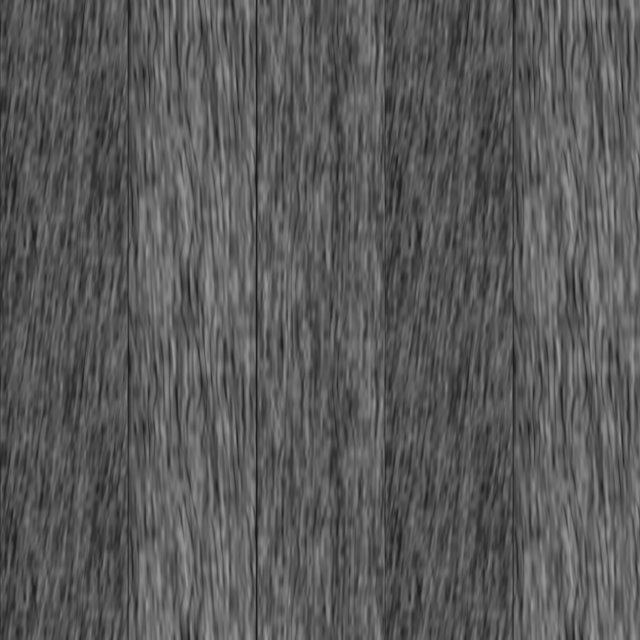
Write a Shadertoy shader that draws this texture.

```glsl
// Grey oak boards: three upright plank kinds repeat across the canvas.
// Each plank sums layers of stretched value noise that wrap vertically and
// lean with the grain, then gets pore lines, soft bands, a knot and a seam.

const float TAU = 6.28319;
const float PLANK_WIDTH = 0.2005;
const float TILE_HEIGHT = 0.5534;
const float SEAM_HALF_WIDTH = 0.0011;
const vec3 CHARCOAL = vec3(0.13);
const vec3 SILVER = vec3(0.60);
const vec3 SEAM_COLOR = vec3(0.07);

// Per plank kind: base tone, grain lean, streaks per tile
const float TONE[3] = float[3](0.40, 0.54, 0.49);
const float LEAN[3] = float[3](0.28, -0.10, 0.06);
const float STREAKS[3] = float[3](7.0, 5.0, 6.0);
// Per plank kind: grain contrast, depth of pore lines, left seam strength
const float CONTRAST[3] = float[3](0.86, 0.95, 0.95);
const float PORE_DEPTH[3] = float[3](0.16, 0.32, 0.20);
const float SEAM[3] = float[3](0.45, 0.65, 0.97);

float hash(vec3 p) {
    p = fract(p * 0.1031);
    p += dot(p, p.zyx + 31.32);
    return fract((p.x + p.y) * p.z);
}

// Random value of a cell; wrapped rows shift sideways to keep the lean seamless
float cellValue(vec2 cell, float rows, float shift, float seed) {
    cell.x += shift * floor(cell.y / rows);
    cell.y = mod(cell.y, rows);
    return hash(vec3(cell + 40.0, seed));
}

// Leaning value noise with the given columns per plank and rows per tile
float grainNoise(vec2 p, vec2 count, float lean, float seed) {
    float shift = round(lean * count.x);
    vec2 q = vec2(p.x * count.x - shift * p.y, p.y * count.y);
    vec2 i = floor(q);
    vec2 f = q - i;
    f = f * f * (3.0 - 2.0 * f);
    float a = cellValue(i, count.y, shift, seed);
    float b = cellValue(i + vec2(1, 0), count.y, shift, seed);
    float c = cellValue(i + vec2(0, 1), count.y, shift, seed);
    float d = cellValue(i + vec2(1, 1), count.y, shift, seed);
    return mix(mix(a, b, f.x), mix(c, d, f.x), f.y);
}

// Soft bump around a centre
float bump(float x, float center, float width) {
    float d = (x - center) / width;
    return exp(-d * d);
}

// Soft spot that recurs once per tile
float knot(vec2 p, vec2 center, vec2 size) {
    float dy = fract(p.y - center.y + 0.5) - 0.5;
    return bump(p.x, center.x, size.x) * bump(dy, 0.0, size.y);
}

// Long thin pore lines, roughly evenly spaced, that fade in and out
float poreLines(vec2 p, float lines, float lean, float seed) {
    float sway = grainNoise(p, vec2(6.0, 4.0), lean, seed);
    float jitter = grainNoise(p, vec2(12.0, 14.0), lean, seed + 2.0);
    float phase = p.x * lines - round(lean * lines) * p.y;
    phase += 1.8 * sway + 0.4 * jitter;
    float fade = grainNoise(p, vec2(lines, 9.0), lean, seed + 5.0);
    return bump(abs(fract(phase) - 0.5), 0.0, 0.17) * smoothstep(0.2, 0.7, fade);
}

// Fine relief of the wood, centred near zero
float woodGrain(vec2 p, float lean, float streaks, float seed) {
    float broad = grainNoise(p, vec2(9.0, 2.0), lean, seed);
    float wave = grainNoise(p, vec2(6.0, 9.0), lean, seed + 3.0);
    p.x += 0.03 * (broad - 0.5) + 0.02 * (wave - 0.5);
    float streak = grainNoise(p, vec2(38.0, streaks), lean, seed + 7.0);
    float fiber = grainNoise(p, vec2(52.0, streaks * 2.0), lean, seed + 11.0);
    float fleck = grainNoise(p, vec2(56.0, streaks * 6.0), lean, seed + 17.0);
    float relief = 0.05 * (broad - 0.5) + 0.30 * (streak - 0.5);
    return relief + 0.42 * (fiber - 0.5) + 0.36 * (fleck - 0.5);
}

// Slow shading that sets the plank kinds apart
float plankShade(vec2 p, int kind) {
    if (kind == 0) {
        float spot = knot(p, vec2(0.06, 0.28), vec2(0.06, 0.06));
        return -0.14 * spot - 0.03 * bump(p.x, 0.04, 0.10);
    }
    if (kind == 1) {
        float spot = knot(p, vec2(0.13, 0.49), vec2(0.05, 0.03));
        float glow = 0.03 * cos(TAU * (p.y - 0.05));
        return glow - 0.14 * spot - 0.10 * bump(p.x, 0.05, 0.07);
    }
    float drift = p.x + 0.02 * sin(TAU * p.y);
    return 0.06 * bump(drift, 0.85, 0.09) - 0.11 * bump(drift, 0.64, 0.05);
}

void mainImage(out vec4 fragColor, in vec2 fragCoord) {
    vec2 uv = fragCoord / iResolution.xy;
    float pixel = 1.0 / iResolution.x;

    // Plank under this point and the position inside it
    float column = uv.x / PLANK_WIDTH;
    int kind = int(floor(column)) % 3;
    vec2 p = vec2(fract(column), uv.y / TILE_HEIGHT);
    float seed = 5.0 + 37.0 * float(kind);

    // Wood tone
    float pores = poreLines(p, 15.0, LEAN[kind], seed + 23.0);
    float tone = TONE[kind] + plankShade(p, kind);
    tone += CONTRAST[kind] * woodGrain(p, LEAN[kind], STREAKS[kind], seed);
    tone += PORE_DEPTH[kind] * (0.2 - pores);
    vec3 color = mix(CHARCOAL, SILVER, clamp(tone, 0.0, 1.0));

    // Seam at the nearest plank edge
    float edge = abs(column - round(column)) * PLANK_WIDTH;
    float seam = 1.0 - smoothstep(-pixel, pixel, edge - SEAM_HALF_WIDTH);
    color = mix(color, SEAM_COLOR, SEAM[int(round(column)) % 3] * seam);

    fragColor = vec4(color, 1.0);
}
```
